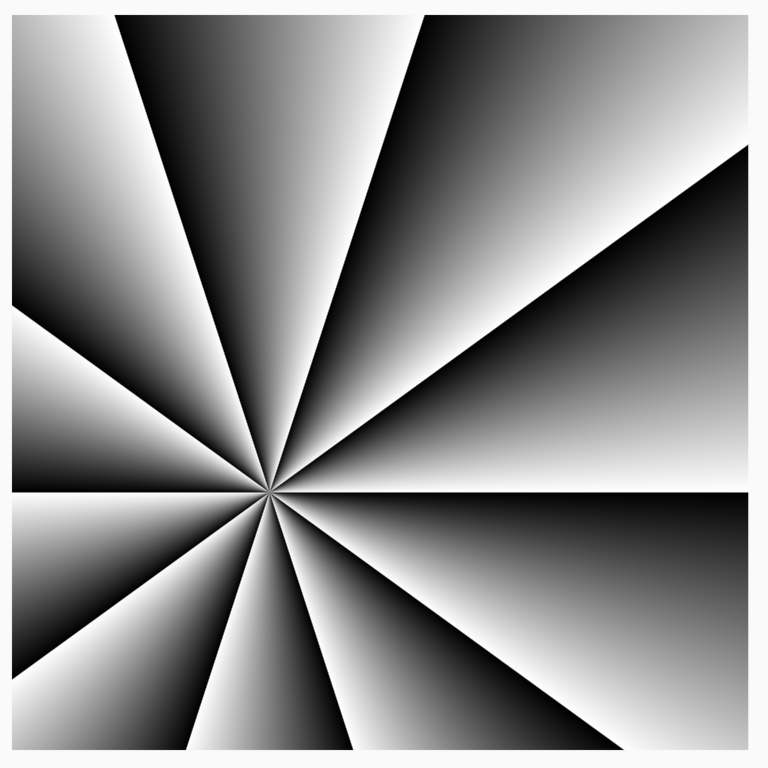
Reproduce this background procedurally as a three.js fragment shader.

```glsl
// A pinwheel of ten grey wedges around an off-centre point, inside a pale frame.
// Each wedge fades from white to black with the angle (a sawtooth);
// the sawtooth is box filtered so that its seams and hub stay smooth.
varying vec2 vUv;

const float SECTORS = 10.0;
const float SOFTNESS = 1.0 / 512.0; // edge width in canvas units

// Integral of fract(t), used for the exact box filter
float fractIntegral(float t) {
  float f = fract(t);
  return 0.5 * (floor(t) + f * f);
}

// Falling sawtooth averaged over the given width
float smoothSawtooth(float t, float width) {
  float mean = (fractIntegral(t + 0.5 * width) - fractIntegral(t - 0.5 * width)) / width;
  return clamp(1.0 - mean, 0.0, 1.0);
}

// Signed distance to a box
float boxDistance(vec2 p, vec2 halfSize) {
  vec2 d = abs(p) - halfSize;
  return length(max(d, 0.0)) + min(max(d.x, d.y), 0.0);
}

void main() {
  // Angular wedges around the hub
  vec2 fromHub = vUv - vec2(0.351, 0.3588);
  float radius = max(length(fromHub), 0.0005);
  float sectorsPerRadian = SECTORS / 6.283185;
  float turn = atan(fromHub.y, fromHub.x) * sectorsPerRadian;
  float wedgeGrey = smoothSawtooth(turn, SOFTNESS * sectorsPerRadian / radius);

  // Pale frame around the panel
  vec2 lowerLeft = vec2(0.0156, 0.0234);
  vec2 upperRight = vec2(0.9743, 0.9805);
  float edge = boxDistance(vUv - 0.5 * (lowerLeft + upperRight), 0.5 * (upperRight - lowerLeft));
  float frame = smoothstep(-0.5 * SOFTNESS, 0.5 * SOFTNESS, edge);

  gl_FragColor = vec4(vec3(mix(wedgeGrey, 0.98, frame)), 1.0);
}
```
